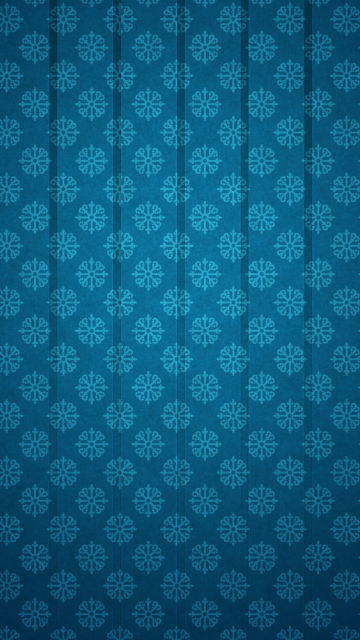
A Shadertoy shader for this pattern:

```glsl
// Blue damask wallpaper: a staggered lattice of eight-armed scroll rosettes
// over a softly lit ground with dark vertical bands. Rosettes are distance
// functions folded into one octant; value noise adds cloth grain and wear.

const vec2  LATTICE_ORIGIN = vec2(0.0972, 0.0718); // in canvas widths
const float LATTICE_PITCH  = 0.1574;
const float ROSETTE_RADIUS = 0.0450;
const float STROKE         = 0.06;                 // in rosette radii
const float ROSETTE_ALPHA  = 0.95;
const float BAND_CENTER    = 0.5023;
const float BAND_PITCH     = 0.177;
const float BAND_HALF      = 0.0095;
const float BAND_EDGE      = 0.0011;
const vec2  GLOW_CENTER    = vec2(0.5, 0.6);
const vec2  GLOW_FALLOFF   = vec2(1.6, 3.6);
const vec3  GROUND_DARK    = vec3(0.00, 0.105, 0.205);
const vec3  GROUND_LIGHT   = vec3(0.045, 0.45, 0.61);
const vec3  ROSETTE_DARK   = vec3(0.02, 0.25, 0.39);
const vec3  ROSETTE_LIGHT  = vec3(0.19, 0.69, 0.81);

float hash(vec2 p) {
    vec3 q = fract(p.xyx * 0.1031);
    q += dot(q, q.yzx + 33.33);
    return fract((q.x + q.y) * q.z);
}

float noise(vec2 p) {
    vec2 i = floor(p), f = fract(p);
    f = f * f * (3.0 - 2.0 * f);
    return mix(mix(hash(i), hash(i + vec2(1, 0)), f.x),
               mix(hash(i + vec2(0, 1)), hash(i + vec2(1, 1)), f.x), f.y);
}

float fbm(vec2 p) {
    float sum = 0.0, gain = 0.5;
    for (int i = 0; i < 4; i++) {
        sum += gain * noise(p);
        p = p * 2.03 + 17.0;
        gain *= 0.5;
    }
    return sum;
}

float segment(vec2 p, vec2 a, vec2 b) {
    vec2 pa = p - a, ba = b - a;
    return length(pa - ba * clamp(dot(pa, ba) / dot(ba, ba), 0.0, 1.0));
}

// Signed distance to a rosette of radius 1
float rosette(vec2 p) {
    p = abs(p);
    if (p.y > p.x) p = p.yx;

    // Hub ring and straight arm with swept side leaves and pointed tip
    float d = abs(length(p) - 0.18) - STROKE;
    d = min(d, segment(p, vec2(0.2, 0.0), vec2(0.97, 0.0)) - STROKE);
    d = min(d, segment(p, vec2(0.66, 0.0), vec2(0.77, 0.13)) - STROKE);
    d = min(d, (abs(p.x - 0.9) + p.y * 1.2 - 0.12) * 0.7);

    // Diagonal arm, forked into a pair of curls that stay clear of the arms
    d = min(d, segment(p, vec2(0.15), vec2(0.53)) - STROKE);
    d = min(d, segment(p, vec2(0.49), vec2(0.62, 0.55)) - STROKE);
    vec2 q = p - vec2(0.62, 0.42);
    float curl = abs(length(q) - 0.13) - STROKE * 0.9;
    d = min(d, max(curl, -dot(q, vec2(0.93, 0.37)) - 0.01));
    d = min(d, length(q - vec2(-0.04, -0.12)) - 0.075);

    // Bud midway along the diagonal
    return min(d, segment(p, vec2(0.32), vec2(0.44, 0.30)) - STROKE * 0.8);
}

// Offset to the nearest point of the square lattice
vec2 nearest(vec2 p) {
    return p - LATTICE_PITCH * round(p / LATTICE_PITCH);
}

float coverage(float d, float pixel) {
    return clamp(0.5 - d / pixel, 0.0, 1.0);
}

void mainImage(out vec4 fragColor, in vec2 fragCoord) {
    vec2 uv = fragCoord / iResolution.xy;
    vec2 p = fragCoord / iResolution.x;
    float pixel = 1.0 / iResolution.x;

    // Lit ground
    vec2 g = uv - GLOW_CENTER;
    float glow = exp(-dot(g * g, GLOW_FALLOFF));
    vec3 color = mix(GROUND_DARK, GROUND_LIGHT, glow);

    // Staggered rosettes, each slightly different in strength
    vec2 q = p - LATTICE_ORIGIN;
    vec2 a = nearest(q), b = nearest(q - 0.5 * LATTICE_PITCH);
    vec2 local = dot(a, a) < dot(b, b) ? a : b;
    vec2 cell = round((q - local) / (0.5 * LATTICE_PITCH));
    float ink = coverage(rosette(local / ROSETTE_RADIUS) * ROSETTE_RADIUS, pixel * 1.1);
    float wear = mix(0.82, 1.0, fbm(p * 45.0)) * mix(0.94, 1.0, hash(cell + 50.0));
    vec3 inkColor = mix(ROSETTE_DARK, ROSETTE_LIGHT, glow);
    color = mix(color, inkColor, ink * wear * ROSETTE_ALPHA);

    // Dark bands with ruled edges and a faint outer highlight, fading downwards
    float x = p.x - BAND_CENTER;
    float index = round(x / BAND_PITCH);
    float edge = abs(x - index * BAND_PITCH) - BAND_HALF;
    float fade = smoothstep(0.0, 1.0, uv.y) * mix(0.85, 1.1, hash(vec2(index + 9.0, 3.0)));
    color *= 1.0 - coverage(edge, pixel * 1.5) * (0.02 + 0.27 * fade);
    color *= 1.0 - coverage(abs(edge) - BAND_EDGE, pixel) * (0.10 + 0.16 * fade);
    color *= 1.0 + 0.07 * coverage(abs(edge - 3.0 * BAND_EDGE) - BAND_EDGE, pixel);

    // Cloth grain and broad mottling
    float grain = noise(p * vec2(290.0, 180.0)) + noise(p * vec2(180.0, 290.0)) - 1.0;
    color *= 1.0 + 0.09 * grain + 0.14 * (fbm(p * 28.0) - 0.47);

    fragColor = vec4(clamp(color, 0.0, 1.0), 1.0);
}
```
